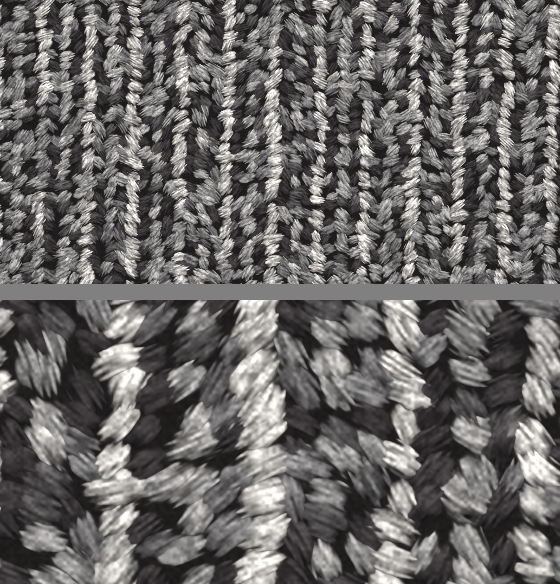
Top: the whole. Bottom: its middle third, enlarged.
Write a Shadertoy shader that draws this texture.

```glsl
const float STRIPE_PERIOD = 0.1633;  // spacing of the pale cords, canvas height = 1
const float STRIPE_PHASE = 0.9;
const float STRIPE_LEAN = 0.02;
const float COLUMNS = 4.0;           // yarn columns per stripe period
const float ROWS = 26.0;             // tufts per canvas height
const float BLEND_SHARPNESS = 12.0;
const vec3 GAP = vec3(0.12, 0.11, 0.11);
const vec3 CHARCOAL = vec3(0.215, 0.2, 0.205);
const vec3 SLATE = vec3(0.49, 0.485, 0.485);
const vec3 CREAM = vec3(0.83, 0.815, 0.795);

float hash(vec2 p) {
    return fract(sin(dot(p, vec2(127.1, 311.7))) * 43758.5453);
}

float noise(vec2 p) {
    vec2 i = floor(p), f = fract(p);
    f = f * f * (3.0 - 2.0 * f);
    return mix(mix(hash(i), hash(i + vec2(1, 0)), f.x),
               mix(hash(i + vec2(0, 1)), hash(i + vec2(1, 1)), f.x), f.y);
}

vec2 rotate(vec2 p, float angle) {
    float c = cos(angle), s = sin(angle);
    return vec2(c * p.x + s * p.y, c * p.y - s * p.x);
}

vec3 yarnColor(float tone) {
    return tone < 0.5 ? mix(CHARCOAL, SLATE, tone * 2.0)
                      : mix(SLATE, CREAM, tone * 2.0 - 1.0);
}

// Tone of one tuft: pale cord, grey cord or mottled dark ground
float tuftTone(vec2 cell, float kind) {
    float pick = hash(cell + 3.7);
    float run = noise(vec2(cell.x * 7.3, cell.y * 0.22));
    if (kind < 0.5) {
        float worn = smoothstep(0.26, 0.14, run) + 0.35 * smoothstep(4.0, 0.0, cell.x + 4.0);
        return mix(0.8 + 0.2 * pick, 0.45 + 0.3 * pick, clamp(worn, 0.0, 1.0));
    }
    if (abs(kind - 2.0) < 0.5) {
        return pick < 0.14 ? 0.2 : 0.5 + 0.26 * pick + 0.2 * (run - 0.4);
    }
    return pick < 0.48 ? 0.15 * pick : 0.3 + 0.8 * (pick - 0.48);
}

// Colour in rgb, blending weight in a
vec4 tuft(vec2 p, vec2 cell, vec2 cellSize) {
    float kind = mod(cell.x, COLUMNS);
    float cord = kind < 0.5 ? 1.0 : (abs(kind - 2.0) < 0.5 ? 0.6 : 0.0);
    vec2 jitter = vec2(hash(cell + 11.3), hash(cell + 29.1)) - 0.5;
    vec2 center = cell + vec2(0.0, hash(vec2(cell.x, 5.0)));
    center += jitter * mix(vec2(0.75, 0.8), vec2(0.4, 0.45), cord);
    vec2 local = (p - center) * cellSize;

    // Slanted oval bundle with a frayed outline
    float lean = hash(vec2(cell.x, 17.0)) < 0.5 ? -1.0 : 1.0;
    float angle = lean * (0.25 + 0.9 * hash(cell + 41.0));
    vec2 q = rotate(local, angle);
    q.y += 6.0 * q.x * q.x * (hash(cell + 67.0) - 0.5);
    float fibre = noise(vec2(q.x * 60.0, q.y * 240.0) + cell * 13.7);
    float size = 0.8 + 0.4 * hash(cell + 53.0);
    vec2 radius = vec2(0.028, 0.0185) * size;
    float height = 1.0 - dot(q / radius, q / radius) + 0.9 * (fibre - 0.5);

    // Rounded shading, strands and light from above
    float dome = clamp(height, 0.0, 1.0);
    float shade = 0.58 + 0.42 * sqrt(dome) + 0.6 * (fibre - 0.5);
    shade += 8.0 * clamp(local.y, -0.02, 0.02);
    vec3 color = yarnColor(tuftTone(cell, kind)) * shade;
    return vec4(color, exp(BLEND_SHARPNESS * (height + 0.25 * cord)));
}

void mainImage(out vec4 fragColor, in vec2 fragCoord) {
    vec2 uv = fragCoord / iResolution.y;
    vec2 cellSize = vec2(STRIPE_PERIOD / COLUMNS, 1.0 / ROWS);

    // Gentle lean and sway of the yarn columns
    vec2 sway = vec2(noise(uv * 13.0), noise(uv * 11.0 + 31.0)) - 0.5;
    vec2 p = uv + 0.014 * sway;
    p.x -= STRIPE_LEAN * (uv.y - 0.5);
    p /= cellSize;
    p.x -= COLUMNS * STRIPE_PHASE;
    vec2 base = floor(p + 0.5);

    // Nearby tufts blend by height, the highest one dominating
    vec4 sum = vec4(GAP, 1.0);
    for (int j = -2; j <= 2; j++) {
        for (int i = -2; i <= 2; i++) {
            vec4 t = tuft(p, base + vec2(i, j), cellSize);
            sum += vec4(t.rgb * t.a, t.a);
        }
    }
    vec3 color = sum.rgb / sum.a;

    // Fine fuzz over the pile
    color *= 0.82 + 0.36 * noise(uv * 240.0);
    fragColor = vec4(clamp(color, 0.0, 1.0), 1.0);
}
```
